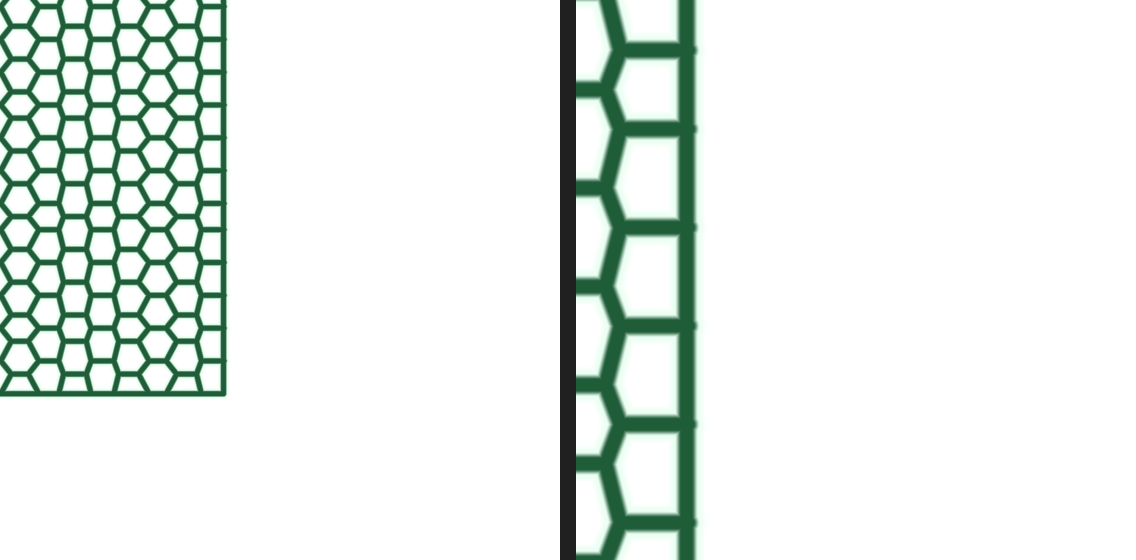
Left, the full canvas; right, a detail of the centre.
Reproduce this pattern procedurally as a WebGL 1 fragment shader.

```glsl
precision highp float;
// A green hexagonal mesh panel on white, closed by a border at its right and bottom.
// Zigzag strands sit at an even pitch; rungs join them in alternate columns.
// Rounded row positions and a five-strand swing cycle make the cells uneven.

uniform vec2 u_resolution;

#define CANVAS_UNITS 85.333           // grid units across the canvas
#define STRAND_START 0.92             // x of strand 0
#define STRAND_PITCH 4.2
#define ROW_START 14.0                // depth of row 0 below the top
#define PANEL_CORNER vec2(34.06, 60.0)
#define SWINGS vec2(0.37, 0.80)       // narrow and wide zigzag half-widths
#define LINE_HALF 0.43
#define LINE_SOFT 0.17
#define HALO_REACH vec2(0.60, 1.02)
#define INK vec3(0.12, 0.36, 0.22)
#define HALO vec3(0.92, 1.0, 0.95)

const float LAST_STRAND = 7.0;
const float LAST_ROW = 19.0;

float segmentDistance(vec2 p, vec2 a, vec2 b) {
  vec2 pa = p - a;
  vec2 ba = b - a;
  return length(pa - ba * clamp(dot(pa, ba) / dot(ba, ba), 0.0, 1.0));
}

// Seven rows span seventeen units, each snapped to a whole unit.
float rowDepth(float row) {
  return ROW_START + floor((17.0 * row + 0.5) / 7.0);
}

// Each joint swings toward the column that has a rung on its row.
vec2 joint(float strand, float row) {
  float swing = mod(strand, 5.0) < 1.5 ? SWINGS.y : SWINGS.x;
  float side = 1.0 - 2.0 * mod(strand + row, 2.0);
  return vec2(STRAND_START + STRAND_PITCH * strand + swing * side, rowDepth(row));
}

float meshDistance(vec2 p) {
  float nearStrand = floor((p.x - STRAND_START) / STRAND_PITCH + 0.5);
  float nearRow = floor((p.y - ROW_START) * 7.0 / 17.0);
  float d = 100.0;
  for (int i = -2; i <= 1; i++) {
    for (int k = -2; k <= 2; k++) {
      float strand = nearStrand + float(i);
      float row = nearRow + float(k);
      if (strand <= LAST_STRAND && row < LAST_ROW) {
        vec2 a = joint(strand, row);
        d = min(d, segmentDistance(p, a, joint(strand, row + 1.0)));
        if (mod(strand + row, 2.0) < 0.5) {
          vec2 b = joint(strand + 1.0, row);
          b.x = min(b.x, PANEL_CORNER.x + 0.1); // small bump on the border
          d = min(d, segmentDistance(p, a, b));
        }
      }
    }
  }
  return d;
}

float borderDistance(vec2 p) {
  float right = segmentDistance(p, vec2(PANEL_CORNER.x, -2.0), PANEL_CORNER);
  float bottom = segmentDistance(p, vec2(-2.0, PANEL_CORNER.y), PANEL_CORNER);
  return min(right, bottom);
}

void main() {
  vec2 uv = gl_FragCoord.xy / u_resolution;
  vec2 p = vec2(uv.x, 1.0 - uv.y) * CANVAS_UNITS; // depth runs down from the top
  float d = min(meshDistance(p), borderDistance(p));

  // Pale halo first, then the soft-edged line
  float soft = max(LINE_SOFT, 0.7 * CANVAS_UNITS / u_resolution.y);
  vec3 color = mix(HALO, vec3(1.0), smoothstep(HALO_REACH.x, HALO_REACH.y, d));
  color = mix(INK, color, smoothstep(LINE_HALF - soft, LINE_HALF + soft, d));
  gl_FragColor = vec4(color, 1.0);
}
```
